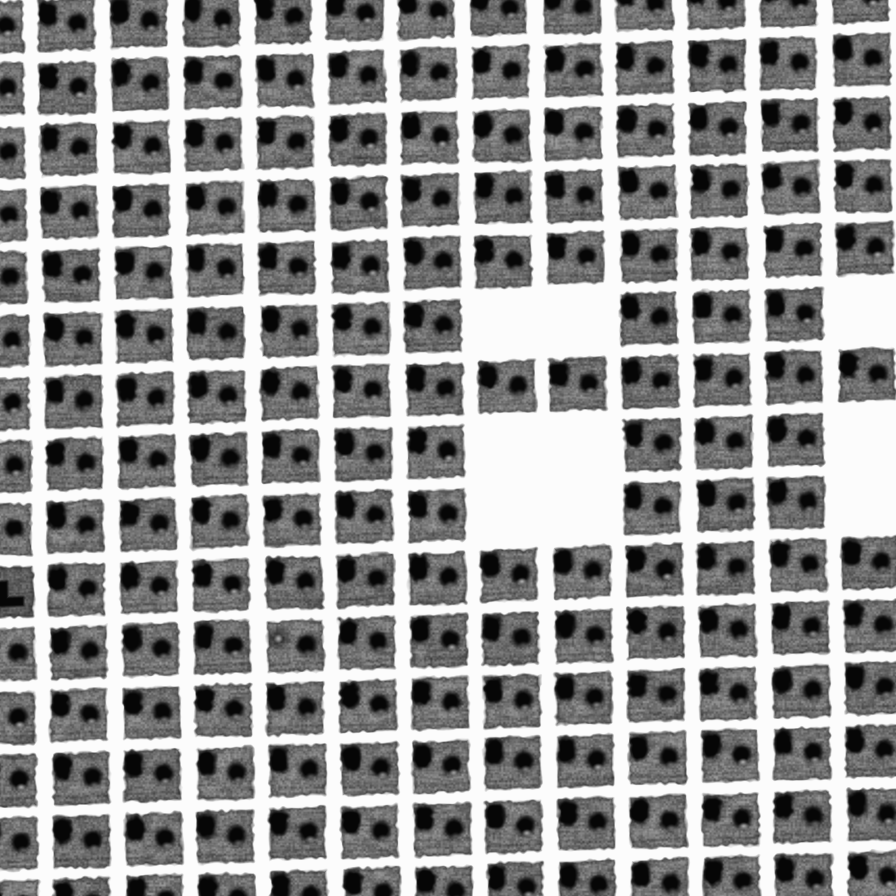
Reproduce this pattern procedurally as a WebGL 1 fragment shader.

```glsl
precision highp float;

uniform vec2 u_resolution;

// Lattice in canvas units; rows are counted downwards
const vec2 FIRST_CENTER = vec2(-0.0062, 0.9699);
const vec2 COLUMN_STEP = vec2(0.0805, 0.00273);
const vec2 ROW_STEP = vec2(0.0013, -0.0701);

// Tile measures, in column widths
const float ROW_HEIGHT = 0.871;
const vec2 TILE_HALF = vec2(0.39, 0.358);
const float PAPER = 0.99;
const float INK = 0.025;

float hash(vec2 p) {
  vec3 q = fract(vec3(p.xyx) * 0.1031);
  q += dot(q, q.yzx + 33.33);
  return fract((q.x + q.y) * q.z);
}

float noise(vec2 p) {
  vec2 i = floor(p);
  vec2 f = fract(p);
  f = f * f * (3.0 - 2.0 * f);
  float low = mix(hash(i), hash(i + vec2(1.0, 0.0)), f.x);
  float high = mix(hash(i + vec2(0.0, 1.0)), hash(i + 1.0), f.x);
  return mix(low, high, f.y);
}

float roundedBox(vec2 p, vec2 halfSize, float radius) {
  vec2 q = abs(p) - halfSize + radius;
  return length(max(q, 0.0)) + min(max(q.x, q.y), 0.0) - radius;
}

float inside(float d, float blur) {
  return 1.0 - smoothstep(-blur, blur, d);
}

bool isCell(vec2 cell, vec2 target) {
  return distance(cell, target) < 0.5;
}

vec2 latticeCoord(vec2 p, vec2 origin, vec2 a, vec2 b) {
  vec2 q = p - origin;
  float det = a.x * b.y - a.y * b.x;
  return vec2(q.x * b.y - q.y * b.x, a.x * q.y - a.y * q.x) / det;
}

bool isMissing(vec2 cell) {
  bool row = cell.y > 4.5 && cell.y < 8.5 && abs(cell.y - 6.0) > 0.5;
  bool column = abs(cell.x - 7.5) < 1.0 || cell.x > 11.5;
  return row && column;
}

// Grain, sideways streaks and soft blotches
float bodyTone(vec2 p, vec2 local, float tileTone) {
  float grain = noise(p * 430.0) - 0.5;
  float streak = noise(p * vec2(60.0, 420.0) + 31.0) - 0.5;
  float blotch = noise(p * 85.0 + 7.0) - 0.5;
  float groove = exp(-pow((local.y - 0.25) / 0.025, 2.0));
  return tileTone + 0.17 * grain + 0.10 * streak + 0.07 * blotch - 0.07 * groove;
}

float cornerBlob(float tone, vec2 local, float wobble) {
  vec2 q = local - vec2(-0.255, -0.155);
  q.x *= 1.0 + 0.8 * max(q.y, 0.0);
  float d = roundedBox(q, vec2(0.125, 0.165), 0.1) + wobble;
  tone *= 1.0 - 0.25 * inside(d - 0.03, 0.06);
  return mix(tone, INK, inside(d, 0.04));
}

float holeWithGlint(float tone, vec2 local, float wobble, float glint) {
  vec2 q = local - vec2(0.155, -0.015);
  float d = length(q) + wobble;
  tone *= 1.0 - 0.4 * inside(d - 0.155, 0.055);
  tone = mix(tone, INK, inside(d - 0.118, 0.04));
  float spot = length((q - vec2(0.022, 0.108)) * vec2(0.75, 1.0));
  return mix(tone, 0.68, glint * inside(spot - 0.03, 0.035));
}

float angleMark(float tone, vec2 local) {
  float stem = roundedBox(local - vec2(-0.08, 0.02), vec2(0.12, 0.18), 0.02);
  float foot = roundedBox(local - vec2(0.04, 0.135), vec2(0.22, 0.07), 0.02);
  return mix(tone * 0.82, INK, inside(min(stem, foot), 0.03));
}

float fadedBlob(float tone, vec2 local) {
  float d = length(local - vec2(-0.23, -0.11));
  tone *= 1.0 - 0.45 * inside(d - 0.14, 0.08);
  return mix(tone, 0.65, inside(d - 0.035, 0.035));
}

float tileTone(vec2 p, vec2 cell, vec2 local, float pixel) {
  float wobble = 0.04 * (noise(p * 190.0) - 0.5);
  float tone = bodyTone(p, local, 0.455 + 0.04 * (hash(cell + 40.0) - 0.5));

  // Openings, with two irregular tiles
  if (isCell(cell, vec2(0.0, 9.0))) {
    tone = angleMark(tone, local);
  } else {
    if (isCell(cell, vec2(4.0, 10.0))) tone = fadedBlob(tone, local);
    else tone = cornerBlob(tone, local, wobble);
    float glint = 0.3 + 0.7 * hash(cell + 70.0);
    tone = holeWithGlint(tone, local, wobble * 0.5, glint);
  }

  // Ragged, darkened rim
  float d = roundedBox(local, TILE_HALF, 0.02) + wobble;
  d += 0.025 * (noise(p * 75.0 + 19.0) - 0.5);
  tone *= 1.0 - 0.24 * smoothstep(-0.075, -0.015, d);
  return mix(PAPER, tone, inside(d, max(0.024, pixel)));
}

void main() {
  vec2 p = gl_FragCoord.xy / u_resolution;
  vec2 grid = latticeCoord(p, FIRST_CENTER, COLUMN_STEP, ROW_STEP);
  vec2 cell = floor(grid + 0.5);
  vec2 jitter = 0.025 * (vec2(hash(cell + 5.0), hash(cell + 23.0)) - 0.5);
  vec2 local = (grid - cell) * vec2(1.0, ROW_HEIGHT) - jitter;
  local.y += 0.03 * (hash(cell + 90.0) - 0.5) * local.x;
  float pixel = 1.0 / (u_resolution.x * COLUMN_STEP.x);
  float tone = isMissing(cell) ? PAPER : tileTone(p, cell, local, pixel);
  gl_FragColor = vec4(vec3(clamp(tone, 0.0, 1.0)), 1.0);
}
```
